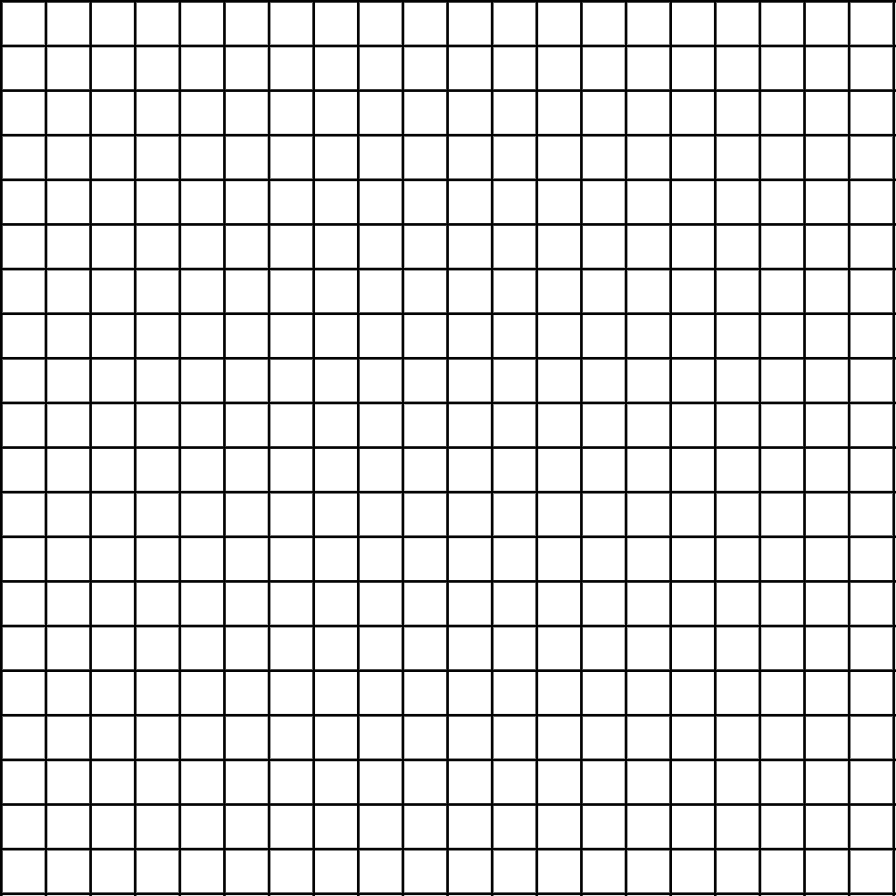
Give the GLSL for this pattern, as a three.js fragment shader.

```glsl
varying vec2 vUv;

// Distance to the nearest of a set of evenly spaced lines, per axis
vec2 lineDistance(vec2 p, float pitch) {
  return abs(fract(p / pitch + 0.5) - 0.5) * pitch;
}

void main() {
  // Measured from the top left, where the first pair of lines hugs the border
  vec2 fromCorner = vec2(vUv.x, 1.0 - vUv.y) - 0.0015;
  vec2 toLine = lineDistance(fromCorner, 0.0498);

  // Share of each pixel covered by a line
  vec2 pixel = max(fwidth(vUv), vec2(1e-5));
  vec2 coverage = clamp((0.0015 - toLine) / pixel + 0.5, 0.0, 1.0);
  float ink = max(coverage.x, coverage.y);

  vec3 paper = vec3(1.0);
  vec3 black = vec3(0.01);
  gl_FragColor = vec4(mix(paper, black, ink), 1.0);
}
```
